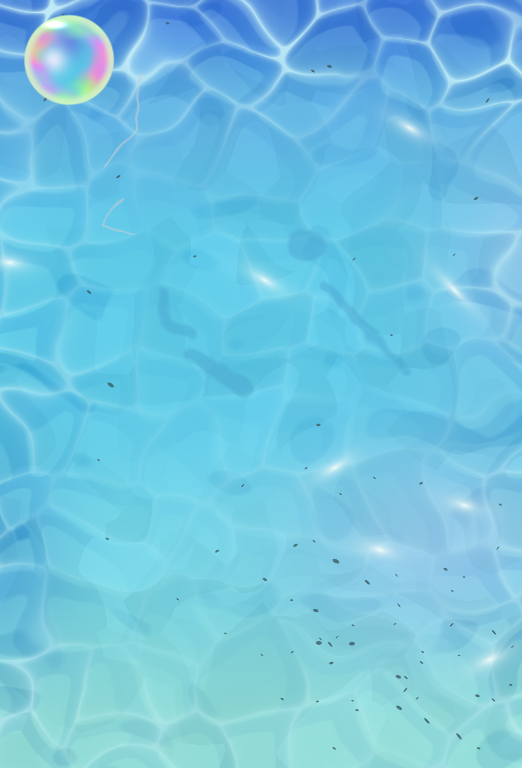
Write a WebGL 2 fragment shader that draws this texture.

```glsl
#version 300 es
precision highp float;
// Sunlit shallow water: a blue to mint gradient under a web of caustic light,
// made from warped cell borders, with soft shadows, glints and drifting specks.
// A pearly soap bubble floats in the upper left corner.
uniform vec2 u_resolution;
out vec4 fragColor;

vec2 hash2(vec2 p) {
  vec3 q = fract(p.xyx * vec3(.1031, .103, .0973));
  q += dot(q, q.yzx + 33.33);
  return fract((q.xx + q.yz) * q.zy);
}

float gradAt(vec2 i, vec2 f, vec2 corner) {
  return dot(hash2(i + corner + 50.) * 2. - 1., f - corner);
}

float noise(vec2 p) {
  vec2 i = floor(p), f = p - i, u = f * f * (3. - 2. * f), e = vec2(0, 1);
  return mix(mix(gradAt(i, f, e.xx), gradAt(i, f, e.yx), u.x),
             mix(gradAt(i, f, e.xy), gradAt(i, f, e.yy), u.x), u.y);
}

// x: rounded distance to the cell border, y: random value of the cell
vec2 cells(vec2 p) {
  vec2 i = floor(p), f = p - i, nearest = vec2(0), id = nearest;
  float best = 9., sum = 0.;
  for (int k = 0; k < 9; k++) {
    vec2 g = vec2(k % 3 - 1, k / 3 - 1), r = g + .1 + .8 * hash2(i + g) - f;
    if (dot(r, r) < best) { best = dot(r, r); nearest = r; id = g; }
  }
  for (int k = 0; k < 25; k++) {
    vec2 g = id + vec2(k % 5 - 2, k / 5 - 2), r = g + .1 + .8 * hash2(i + g) - f;
    if (k != 12) sum += exp(-22. * dot(.5 * (r + nearest), normalize(r - nearest)));
  }
  return vec2(max(-log(sum) / 22., 0.), hash2(i + id + 7.).x);
}

float segment(vec2 p, vec2 a, vec2 b) {
  vec2 d = b - a;
  return length(p - a - d * clamp(dot(p - a, d) / dot(d, d), 0., 1.));
}

float shadow(vec2 p, vec2 a, vec2 b, float r) {
  return 1. - smoothstep(r - .004, r + .003, segment(p, a, b));
}

float thread(vec2 p, vec2 a, vec2 b) {
  return 1. - smoothstep(.0005, .0022, segment(p, a, b));
}

float glint(vec2 p, vec2 c, float tilt) {
  vec2 d = (p - c) / .024;
  d.y += tilt * d.x;
  return exp(-length(d * vec2(1.5, 3.3)));
}

float blob(vec2 p, vec2 c, vec2 r) {
  vec2 d = (p - c) / r;
  return exp(-dot(d, d));
}

vec3 waterColor(vec2 p) {
  vec3 c = mix(vec3(.57, .86, .84), vec3(.46, .83, .89), smoothstep(.02, .3, p.y));
  c = mix(c, vec3(.37, .79, .9), smoothstep(.25, .5, p.y));
  c = mix(c, vec3(.39, .71, .89), smoothstep(.66, .88, p.y));
  c = mix(c, vec3(.3, .53, .86), smoothstep(.86, 1., p.y));
  float lilac = blob(p, vec2(.7, .66), vec2(.14, .16)) + blob(p, vec2(.58, .29), vec2(.19, .14));
  c = mix(c, vec3(.59, .76, .905), .75 * min(lilac, 1.));
  return mix(c, vec3(.3, .63, .82), .6 * blob(p, vec2(0, .28), vec2(.08, .14)));
}

vec4 bubble(vec2 q) {
  float r = length(q), swirl = noise(q * 2.2 + 4.);
  vec3 c = mix(vec3(.34, .78, .9), vec3(.38, .55, .88), blob(q, vec2(0, .38), vec2(.35)));
  c = mix(c, vec3(.87, .91, .98), blob(q, vec2(-.35, 0), vec2(.3)));
  vec3 film = .76 + .2 * cos(2. * atan(q.y, q.x) + 3. * swirl + vec3(.3, 2.7, 5.2));
  c = mix(c, film, smoothstep(.4, .75, r + .3 * swirl));
  float pink = blob(q, vec2(.65, -.2), vec2(.17, .4)) + blob(q, vec2(-.5, .5), vec2(.3, .18));
  c = mix(c, vec3(.86, .55, .88), .8 * pink);
  c = mix(c, vec3(.82, .95, .78), .85 * smoothstep(.76, .94, r));
  c += .6 * blob(q, vec2(-.3, .78), vec2(.2, .07));
  return vec4(c, 1. - smoothstep(.97, 1.02, r));
}

void main() {
  vec2 p = gl_FragCoord.xy / u_resolution.y;
  vec3 col = waterColor(p);

  // Caustic web, cell tints and the darker web beneath it
  float side = max(1. - smoothstep(0., .24, p.x), .8 * smoothstep(.5, .68, p.x));
  float light = max(max(smoothstep(.74, .96, p.y), .65 * side), max(.45 - 2. * p.y, .17));
  vec2 warp = vec2(noise(p * 9.), noise(p * 9. + 31.));
  vec2 w = p * vec2(10.5, 13) + .75 * warp + 20.;
  vec2 web = cells(w), under = cells(w + vec2(.12, .22)), facet = cells(p * 17. + 1.3 * warp);
  col += .035 * (web.y + facet.y - 1.);
  col -= vec3(.09, .08, .03) * light * (1. - smoothstep(.1, .15, under.x));
  float patches = smoothstep(.2, .27, noise(p * vec2(13, 17) + warp));
  col -= vec3(.035, .03, .015) * patches * (1. + side);
  float vary = clamp(.75 + 1.3 * noise(p * 7. + 3.), .2, 1.2);
  float rays = .65 * exp(-web.x * 28.) + .25 * exp(-web.x * 8.);
  col = mix(col, vec3(.8, .96, .98), min(rays * light * vary, .9));

  // Soft shadows resting below the surface
  vec2 s = p + .008 * vec2(noise(p * 45.), noise(p * 45. + 8.));
  float dark = shadow(s, vec2(.25, .54), vec2(.289, .512), .01);
  dark = max(dark, shadow(s, vec2(.289, .515), vec2(.317, .494), .013));
  dark = max(dark, shadow(s, vec2(.423, .629), vec2(.484, .564), .007));
  dark = max(dark, shadow(s, vec2(.484, .564), vec2(.531, .516), .005));
  dark = max(dark, shadow(s, vec2(.396, .681), vec2(.403, .68), .022));
  dark = max(dark, shadow(s, vec2(.212, .622), vec2(.215, .58), .007));
  dark = max(dark, shadow(s, vec2(.215, .578), vec2(.25, .567), .008));
  col = mix(col, vec3(.28, .63, .8), .42 * dark);

  // Glints where the light gathers
  float g = glint(p, vec2(.345, .635), .5) + glint(p, vec2(.436, .391), -.5);
  g += glint(p, vec2(.592, .622), .9) + glint(p, vec2(.605, .342), .2);
  g += glint(p, vec2(.495, .284), .2) + glint(p, vec2(.638, .141), -.4);
  g += glint(p, vec2(.534, .833), .5) + glint(p, vec2(.013, .658), .1);
  col = mix(col, vec3(.95, .99, .98), min(g, .95));

  // Thin pale threads
  float t = thread(s, vec2(.183, .903), vec2(.176, .83)) + thread(s, vec2(.176, .83), vec2(.137, .785));
  t += thread(s, vec2(.133, .707), vec2(.158, .74)) + thread(s, vec2(.133, .707), vec2(.176, .697));
  col = mix(col, vec3(.78, .8, .83), .55 * min(t, 1.));

  // Drifting specks, densest at the lower right
  for (int k = 0; k < 9; k++) {
    vec2 id = floor(p * 48.) + vec2(k % 3 - 1, k / 3 - 1);
    vec2 h = hash2(id + 11.), m = hash2(id + 73.), c = (id + h) / 48., d = p - c;
    d.y += (m.y - .5) * 2. * d.x;
    float chance = .012 + .32 * blob(c, vec2(.51, .18), vec2(.15, .12));
    float speck = 1. - smoothstep(0., .002, length(d * vec2(1, 1.6)) - .0005 - .003 * h.x * h.y);
    col = mix(col, vec3(.24, .36, .4), .8 * speck * step(m.x, chance));
  }

  vec4 b = bubble((p - vec2(.09, .922)) / .0586);
  fragColor = vec4(clamp(mix(col, b.rgb, b.a), 0., 1.), 1);
}
```
